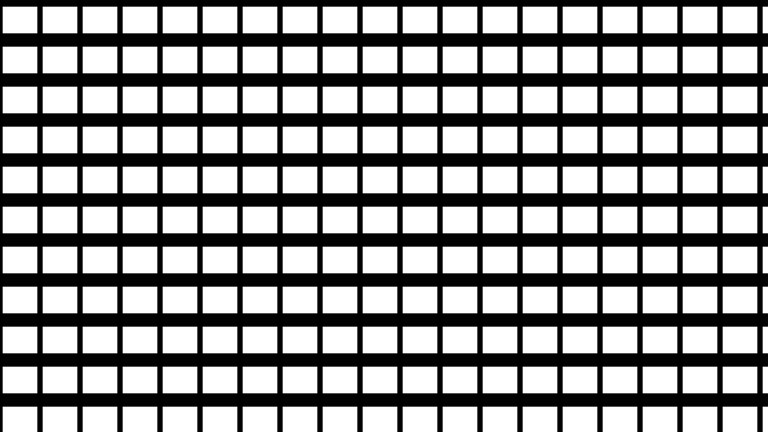
Write a Shadertoy shader that draws this pattern.

```glsl
// A plain grid of white panes divided by black bars: thin uprights and
// thicker crossbars. Each axis folds into repeating cells, measures the
// distance to the nearest bar centre and smooths its edge over one pixel.

const float ROWS = 10.8;               // square cells per canvas height
const float UPRIGHT_WIDTH = 2.0 / 15.0; // in cells
const float CROSSBAR_WIDTH = 1.0 / 3.0; // in cells
const vec3 BAR_COLOR = vec3(0.006);
const vec3 PANE_COLOR = vec3(1.0);

// Distance from the nearest whole number, where the bars are centred
float distanceToBar(float position) {
    return abs(fract(position + 0.5) - 0.5);
}

// Share of the pixel that lies outside the bar
float paneCoverage(float position, float barWidth, float pixel) {
    float edgeDistance = distanceToBar(position) - 0.5 * barWidth;
    return clamp(edgeDistance / pixel + 0.5, 0.0, 1.0);
}

void mainImage(out vec4 fragColor, in vec2 fragCoord) {
    // Cells are counted from the top left corner
    float pixel = ROWS / iResolution.y;
    vec2 cell = vec2(fragCoord.x, iResolution.y - fragCoord.y) * pixel;

    float pane = paneCoverage(cell.x, UPRIGHT_WIDTH, pixel)
               * paneCoverage(cell.y, CROSSBAR_WIDTH, pixel);

    fragColor = vec4(mix(BAR_COLOR, PANE_COLOR, pane), 1.0);
}
```
